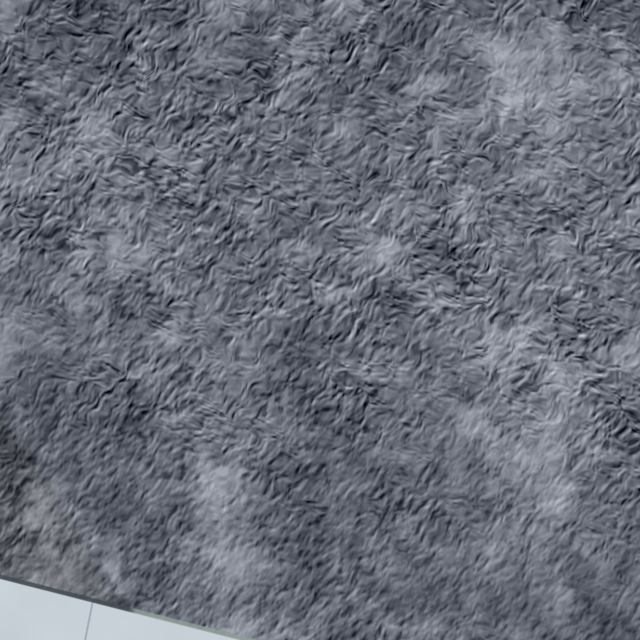
Give the GLSL for this texture, as a Shadertoy shader.

```glsl
// Mottled blue-grey shaggy carpet with a pale tiled floor at the lower left corner.

const vec3 CARPET_TINT = vec3(-0.02, 0.0, 0.043);
const vec3 FLOOR_COLOR = vec3(0.78, 0.815, 0.84);
const vec3 SEAM_COLOR = vec3(0.60, 0.66, 0.70);
const vec3 BINDING_DARK = vec3(0.27, 0.30, 0.32);
const vec3 BINDING_PALE = vec3(0.56, 0.62, 0.59);

float hash(vec2 p) {
    vec3 q = fract(vec3(p.xyx) * 0.1031);
    q += dot(q, q.yzx + 33.33);
    return fract((q.x + q.y) * q.z);
}

float noise(vec2 p) {
    vec2 cell = floor(p), f = fract(p);
    f = f * f * (3.0 - 2.0 * f);
    float low = mix(hash(cell), hash(cell + vec2(1, 0)), f.x);
    float high = mix(hash(cell + vec2(0, 1)), hash(cell + vec2(1, 1)), f.x);
    return mix(low, high, f.y);
}

vec2 rotate(vec2 p, float angle) {
    float c = cos(angle), s = sin(angle);
    return vec2(c * p.x + s * p.y, c * p.y - s * p.x);
}

// Layered noise centred on zero.
float fbm(vec2 p) {
    float sum = 0.0, weight = 0.5;
    for (int i = 0; i < 4; i++) {
        sum += weight * (noise(p) - 0.5);
        p = rotate(p, 0.65) * 2.03 + 17.3;
        weight *= 0.5;
    }
    return sum;
}

// Short fibres lying along the given angle.
float strands(vec2 p, float angle, vec2 frequency) {
    vec2 q = rotate(p, angle) * frequency + 40.0;
    return 0.6 * noise(q) + 0.4 * noise(rotate(q, 0.3) * 1.9 + 9.7) - 0.5;
}

// Pile height: short tufts whose lean changes from place to place.
float pileHeight(vec2 p, float combed) {
    vec2 curl = vec2(noise(p * 48.0 + 5.0), noise(p * 48.0 + 61.0)) - 0.5;
    p += curl * mix(0.013, 0.006, combed);
    float rising = strands(p, 0.95, vec2(70.0, 135.0));
    float lying = strands(p, -0.15, vec2(82.0, 125.0));
    float lean = noise(p * 24.0 + 30.0) + 0.45 * combed;
    return mix(lying, rising, smoothstep(0.42, 0.58, lean));
}

float carpetShade(vec2 p, float flap) {
    // The pile is combed smooth towards the lower left.
    float combed = smoothstep(0.85, 0.25, p.y + 0.35 * p.x + 0.5 * fbm(p * 5.0));

    // Ragged outlines for the cloudy patches.
    vec2 ragged = p + 0.05 * vec2(fbm(p * 28.0 + 11.0), fbm(p * 28.0 + 52.0));
    float clouds = fbm(ragged * 6.0 + 3.0);
    float patches = fbm(ragged * 15.0 + 70.0);
    float tufts = fbm(p * 38.0 + 20.0);

    // Slanting light picks out one side of each tuft.
    vec2 lightStep = vec2(-0.0024, 0.0040);
    float height = pileHeight(p, combed);
    float relief = height - pileHeight(p + lightStep, combed);
    float crevice = smoothstep(0.1, 0.3, -height);

    float glow = smoothstep(0.08, 0.22, patches + 0.4 * clouds);
    float contrast = mix(1.1, 0.72, combed) * mix(1.0, 0.65, glow);
    contrast *= mix(0.7, 1.4, noise(ragged * 11.0 + 80.0));

    float shade = 0.413 + 0.25 * clouds + 0.25 * patches + 0.2 * tufts;
    shade += contrast * (0.18 * height + 0.29 * relief - 0.06 * crevice);
    shade += 0.055 * glow + 0.04 * (noise(rotate(p, 0.8) * 230.0) - 0.5);
    shade += 0.04 * smoothstep(0.6, 0.0, distance(p, vec2(0.68, 0.7)));
    shade -= 0.07 * smoothstep(0.4, 0.0, distance(p, vec2(0.0, 1.0)));
    return shade - 0.06 * flap;
}

// Signed distance to the line through a and b, positive on its left.
float lineSide(vec2 p, vec2 a, vec2 b) {
    vec2 along = normalize(b - a);
    return along.x * (p.y - a.y) - along.y * (p.x - a.x);
}

float band(float d, float halfWidth, float blur) {
    return 1.0 - smoothstep(halfWidth - blur, halfWidth + blur, abs(d));
}

void mainImage(out vec4 fragColor, in vec2 fragCoord) {
    vec2 p = fragCoord / iResolution.y;
    float blur = max(0.0015, 1.0 / iResolution.y);

    // A darker fold of pile along the lower left side.
    float fold = lineSide(p, vec2(0.0, 0.38), vec2(0.2, 0.045));
    fold += 0.025 * fbm(p * 45.0);
    float flap = smoothstep(0.01, -0.015, fold);
    vec3 color = carpetShade(p, flap) + CARPET_TINT * mix(1.0, 0.65, flap);
    color += 0.03 * band(fold - 0.012, 0.005, 0.007);

    // Floor with a tile seam and a bound carpet edge.
    float edge = lineSide(p, vec2(0.0, 0.097), vec2(0.38, 0.0));
    float seam = lineSide(p, vec2(0.133, 0.0), vec2(0.145, 0.06));
    vec3 floorColor = FLOOR_COLOR + 0.035 * fbm(p * 12.0);
    floorColor = mix(floorColor, SEAM_COLOR, band(seam, 0.0014, blur));
    color = mix(color, floorColor, smoothstep(blur, -blur, edge));
    float paleSide = smoothstep(0.2, 0.215, p.x);
    vec3 binding = mix(BINDING_DARK, BINDING_PALE, paleSide);
    color = mix(color, binding, 0.85 * band(edge - 0.002, 0.0035, blur));

    fragColor = vec4(clamp(color, 0.0, 1.0), 1.0);
}
```
